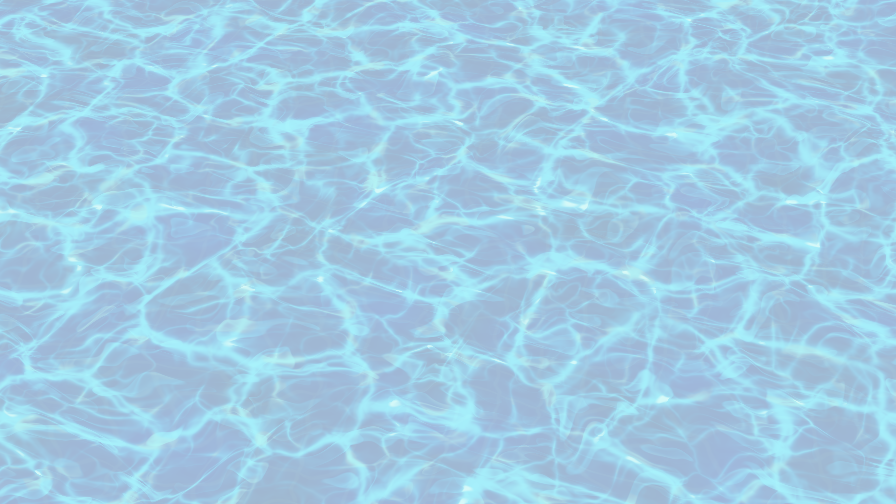
This texture is drawn by a WebGL 2 fragment shader. Its source:

```glsl
#version 300 es
precision highp float;
// Sunlit pool water seen at a slant: a net of bright caustic filaments.
// Cellular noise, bent by layered sines, gives the net; sine fields add
// wisps, firm-edged sheets of light, faint floor tiles and small glints.

uniform vec2 u_resolution;
out vec4 fragColor;

const vec3 SHADE = vec3(0.622, 0.716, 0.832);
const vec3 WATER = vec3(0.620, 0.808, 0.915);
const vec3 LIGHT = vec3(0.650, 0.940, 0.985);
const vec3 GLINT = vec3(0.880, 0.985, 0.970);
const mat2 TURN = mat2(0.80, 0.60, -0.60, 0.80);

vec2 hash2(vec2 p) {
  vec2 k = vec2(dot(p, vec2(127.1, 311.7)), dot(p, vec2(269.5, 183.3)));
  return fract(sin(k) * 43758.5);
}

// Bends space with sines of rising frequency.
vec2 bend(vec2 p, float frequency, float amount) {
  for (int i = 0; i < 4; i++) {
    vec2 phase = vec2(1.3, 4.1) * float(i + 1);
    p += amount * sin(TURN * p.yx * frequency + phase) / frequency;
    frequency *= 1.73;
  }
  return p;
}

// Smooth irregular field, about -1 to 1.
float swell(vec2 p) {
  float sum = 0.0;
  for (int i = 0; i < 4; i++) {
    sum += sin(p.x + 1.7 * float(i) + 1.2 * sin(p.y * 0.8)) * 0.4;
    p = TURN * p * 1.31 + 2.3;
  }
  return sum;
}

// Nearest distance, second distance and a random value per cell.
vec3 cells(vec2 p) {
  vec2 home = floor(p);
  vec3 found = vec3(9.0, 9.0, 0.0);
  for (int y = -1; y <= 1; y++) {
    for (int x = -1; x <= 1; x++) {
      vec2 id = home + vec2(x, y);
      vec2 rnd = hash2(id);
      float d = length(id + 0.1 + 0.8 * rnd - p);
      if (d < found.x) found = vec3(d, found.x, rnd.x);
      else found.y = min(found.y, d);
    }
  }
  return found;
}

// Soft-topped line where two cells meet.
float filament(vec2 p, float width) {
  vec3 c = cells(p);
  float gap = c.y - c.x;
  return exp(-(sqrt(gap * gap + 0.001) - 0.03) / width);
}

// Thin line along a contour of the swell.
float wisp(vec2 p, float level, float width) {
  float d = (swell(p) - level) / width;
  return exp(-d * d);
}

// Patch with a firm rim that fades toward its middle.
float sheet(vec2 p, float level) {
  float field = swell(p) - level;
  return smoothstep(0.0, 0.16, field) * (1.0 - 0.55 * smoothstep(0.15, 0.6, field));
}

// Slanted view: features shrink and flatten toward the top.
vec2 slant(vec2 p, float aspect) {
  float x = (p.x - 0.5 * aspect) * (0.80 + 0.35 * p.y);
  float y = p.y * (1.1 + p.y * (0.2 + 0.3 * p.y));
  return 5.5 * vec2(x, y);
}

float tileLine(vec2 p) {
  vec2 d = abs(fract(p) - 0.5);
  return smoothstep(0.43, 0.48, max(d.x, d.y));
}

void main() {
  vec2 p = gl_FragCoord.xy / u_resolution.y;
  vec2 q = slant(p, u_resolution.x / u_resolution.y);
  vec2 w = bend(bend(q, 1.9, 0.30), 5.5, 0.27);
  vec2 v = bend(bend(q + 7.3, 2.6, 0.36), 7.0, 0.25);
  float blur = 0.85 + 0.4 * p.y;

  // Net: faint glow, crisp core with a twin strand, and a finer net.
  float vary = clamp(0.5 + 0.6 * swell(q * 3.1 + 3.0), 0.0, 1.0);
  float patchy = clamp(0.5 + 0.7 * swell(w * 3.7 + 9.0), 0.0, 1.0);
  float glow = filament(w, 0.14);
  float core = filament(w, (0.026 + 0.026 * vary) * blur);
  vec2 drift = 0.15 * vec2(sin(q.y * 2.3 + q.x), sin(q.x * 1.9 - q.y));
  float twin = filament(w + drift, 0.036 * blur);
  float fine = filament(v * vec2(1.6, 2.0), 0.062 * blur);

  // Wisps, sheets of light and small refracted ripples.
  float wisps = wisp(v * vec2(4.5, 7.0), 0.1, 0.15) * patchy;
  wisps += wisp(w * vec2(8.0, 5.5) + 4.0, -0.2, 0.17) * (1.0 - patchy) * vary;
  float sheets = sheet(v * vec2(4.0, 6.5) + 11.0, 0.45);
  float flakes = sheet(w * vec2(8.0, 12.0) + 5.0, 0.30) * patchy;
  float shimmer = swell(bend(q * vec2(12.0, 13.0), 1.2, 0.5));

  float light = 0.04 + 0.10 * glow + core * (0.38 + 0.50 * vary);
  light += twin * (0.20 + 0.36 * patchy) + fine * (0.12 + 0.48 * patchy);
  light += 0.27 * wisps + sheets * (0.20 + 0.40 * glow);
  light += flakes * (0.10 + 0.42 * glow) + shimmer * (0.03 + 0.15 * glow);
  float tone = 1.0 - exp(-1.60 * max(light, 0.0));
  tone = mix(tone, smoothstep(0.0, 0.95, tone), 0.65);

  vec3 color = mix(SHADE, WATER, min(2.0 * tone, 1.0));
  color = mix(color, LIGHT, max(2.0 * tone - 1.0, 0.0));

  // Slight colour shifts, tile joints and glints.
  float tint = swell(v * 2.2 + 5.0);
  color.b += 0.018 * tint * (1.0 - tone);
  float pale = smoothstep(0.45, 0.9, swell(w * 7.0 + 2.0)) * smoothstep(0.2, 0.5, tone);
  color += pale * vec3(0.045, 0.004, -0.026);
  color += 0.012 * tileLine(w * 2.2) * vec3(0.8, 1.0, 0.2);
  vec3 spark = cells(v * vec2(3.0, 5.0));
  float glint = smoothstep(0.36, 0.14, spark.x) * step(0.80, spark.z);
  color = mix(color, GLINT, 0.8 * glint * smoothstep(0.76, 0.94, tone));

  fragColor = vec4(clamp(color, 0.0, 1.0), 1.0);
}
```
